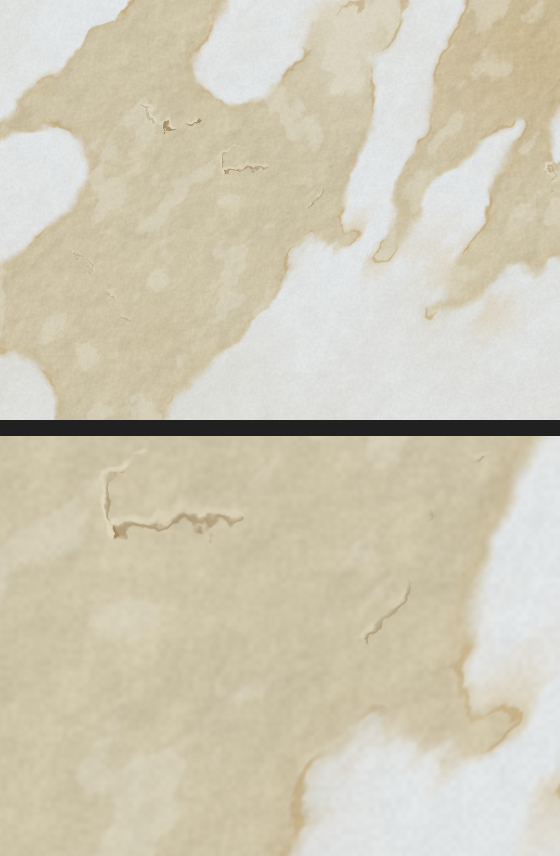
Top, the full canvas; bottom, a detail of the centre.
This texture is drawn by a Shadertoy shader. Its source:

```glsl
// Polished marble: soft white islands in a field of honey-beige stone.
// Tapered capsules, bent by fractal noise, form the islands; embossed noise adds
// relief, ochre rims, peach stains and grain, and bent segments add chipped cracks.

float hash(vec2 p) {
    vec3 q = fract(vec3(p.xyx) * 0.1031);
    q += dot(q, q.yzx + 33.33);
    return fract((q.x + q.y) * q.z);
}

float noise(vec2 p) {
    vec2 i = floor(p), f = fract(p);
    f = f * f * (3.0 - 2.0 * f);
    return mix(mix(hash(i), hash(i + vec2(1, 0)), f.x),
               mix(hash(i + vec2(0, 1)), hash(i + vec2(1, 1)), f.x), f.y);
}

float fbm(vec2 p) {
    float sum = 0.0, amp = 0.5;
    for (int i = 0; i < 5; i++) {
        sum += amp * noise(p);
        p = mat2(1.6, 1.2, -1.2, 1.6) * p + 17.3;
        amp *= 0.5;
    }
    return sum / 0.97;
}

// Distance to a segment whose radius runs from ra to rb
float capsule(vec2 p, vec2 a, vec2 b, float ra, float rb) {
    vec2 ab = b - a;
    float t = clamp(dot(p - a, ab) / dot(ab, ab), 0.0, 1.0);
    return length(p - a - ab * t) - mix(ra, rb, t);
}

// Negative inside the white islands
float islands(vec2 p) {
    float d = capsule(p, vec2(-0.15, 0.85), vec2(0.20, 1.18), 0.20, 0.20);
    d = min(d, capsule(p, vec2(-0.05, 0.50), vec2(0.10, 0.59), 0.13, 0.12));
    d = min(d, capsule(p, vec2(-0.06, -0.02), vec2(-0.01, 0.0), 0.15, 0.15));
    d = min(d, capsule(p, vec2(0.56, 0.85), vec2(0.72, 1.06), 0.10, 0.13));
    d = min(d, capsule(p, vec2(1.04, 1.04), vec2(0.882, 0.48), 0.071, 0.062));
    d = min(d, capsule(p, vec2(0.76, -0.05), vec2(0.83, 0.25), 0.36, 0.19));
    d = min(d, capsule(p, vec2(1.00, 0.00), vec2(1.40, 0.20), 0.19, 0.21));
    d = min(d, capsule(p, vec2(1.00, 0.36), vec2(1.23, 0.69), 0.10, 0.015));
    return min(d, capsule(p, vec2(1.33, 0.62), vec2(1.36, 0.70), 0.02, 0.03));
}

// Broken crack: positive on its lit lip, negative in its shadow
float crack(vec2 p, vec2 a, vec2 b) {
    float lit = capsule(p + vec2(0.003, -0.005), a, b, 0.0, 0.0);
    float dark = capsule(p, a, b, 0.0, 0.0);
    return smoothstep(0.010, 0.002, lit) - 1.3 * smoothstep(0.005, 0.001, dark);
}

// Soft spot with value 1 at its centre
float glow(vec2 p, vec2 centre, vec2 size) {
    vec2 q = (p - centre) / size;
    return exp(-dot(q, q));
}

void mainImage(out vec4 fragColor, in vec2 fragCoord) {
    vec2 p = fragCoord / iResolution.xy * vec2(1.3333, 1.0);

    // Coordinates along and across the diagonal drift of the stone
    vec2 drift = vec2(dot(p, vec2(0.68, 0.73)), dot(p, vec2(0.73, -0.68)));
    float cloud = fbm(drift * vec2(3.0, 5.0) + 4.0);
    float streak = fbm(drift * vec2(9.0, 20.0) + 31.0);
    float fine = fbm(p * 38.0 + 9.0);
    float emboss = fine - fbm((p + vec2(0.004, -0.004)) * 38.0 + 9.0);

    // Bent outline, crisp in places and blurred where white fades into beige
    vec2 bend = vec2(fbm(p * 7.0 + 2.0), fbm(p * 7.0 + 53.0)) - 0.5;
    float d = islands(p + 0.09 * bend) + 0.018 * (fine - 0.5);
    float haze = glow(p, vec2(0.82, 0.42), vec2(0.16, 0.08))
               + glow(p, vec2(1.14, 0.32), vec2(0.11, 0.11))
               + glow(p, vec2(0.82, 0.94), vec2(0.08, 0.13));
    haze = min(haze, 1.0);
    d += haze * 0.16 * (streak - 0.47);
    float blur = 0.004 + 0.016 * smoothstep(0.35, 0.7, cloud) + 0.022 * haze;
    float white = smoothstep(blur, -blur, d);

    // Beige body, more golden toward the upper right and on thin rims
    float gold = 0.5 * smoothstep(0.035, 0.0, d)
               + 0.7 * glow(p, vec2(1.30, 0.90), vec2(0.25, 0.25));
    vec3 beige = mix(vec3(0.806, 0.766, 0.658), vec3(0.785, 0.718, 0.570),
                     clamp(gold + 0.7 * (cloud - 0.5), 0.0, 1.0));
    beige += 0.04 * (streak - 0.5) + 0.04 * (fine - 0.5) + 0.09 * emboss;
    float veil = 0.75 * glow(p, vec2(0.83, 0.92), vec2(0.11, 0.17));
    veil += 0.5 * smoothstep(0.58, 0.70, fbm(drift * vec2(12.0, 19.0) + 88.0));
    beige = mix(beige, vec3(0.865, 0.845, 0.775), min(veil, 0.8));

    // White body, cool in the islands and warmer toward the lower middle
    float warm = 0.7 * smoothstep(0.5, 0.2, p.y) + 2.0 * (cloud - 0.5);
    vec3 milk = mix(vec3(0.884, 0.895, 0.897), vec3(0.862, 0.862, 0.840),
                    clamp(warm, 0.0, 1.0));
    milk += 0.025 * (fine - 0.5) + 0.03 * emboss;
    float stain = haze * smoothstep(0.40, 0.66, streak);
    milk = mix(milk, vec3(0.85, 0.79, 0.67), 0.75 * stain);
    vec3 color = mix(beige, milk, white);

    // Thin ochre seams on parts of the outline
    float seam = smoothstep(0.007, 0.001, abs(d - 0.004));
    seam *= smoothstep(0.46, 0.64, fbm(p * 13.0 + 71.0));
    color = mix(color, vec3(0.73, 0.61, 0.40), 0.5 * seam);

    // Chipped cracks with a lit lip and a brown shadow
    vec2 q = p + 0.08 * (vec2(fbm(p * 24.0), fbm(p * 24.0 + 40.0)) - 0.5);
    float relief = crack(q, vec2(0.33, 0.735), vec2(0.40, 0.68))
                 + crack(q, vec2(0.40, 0.68), vec2(0.47, 0.72))
                 + crack(q, vec2(0.55, 0.64), vec2(0.54, 0.58))
                 + 0.7 * crack(q, vec2(0.54, 0.58), vec2(0.63, 0.60))
                 + 0.7 * crack(q, vec2(0.81, 0.65), vec2(0.73, 0.49))
                 + 0.7 * crack(q, vec2(0.17, 0.39), vec2(0.31, 0.24))
                 + crack(q, vec2(1.30, 0.61), vec2(1.32, 0.55));
    relief *= smoothstep(0.30, 0.55, noise(p * 30.0 + 5.0));
    color = mix(color, vec3(0.55, 0.43, 0.26), 0.7 * clamp(-relief, 0.0, 1.0));
    color = mix(color, vec3(0.89, 0.86, 0.77), 0.7 * clamp(relief, 0.0, 1.0));

    // Faint polished grain
    color += 0.026 * (noise(p * 230.0) - 0.5);
    fragColor = vec4(color, 1.0);
}
```
